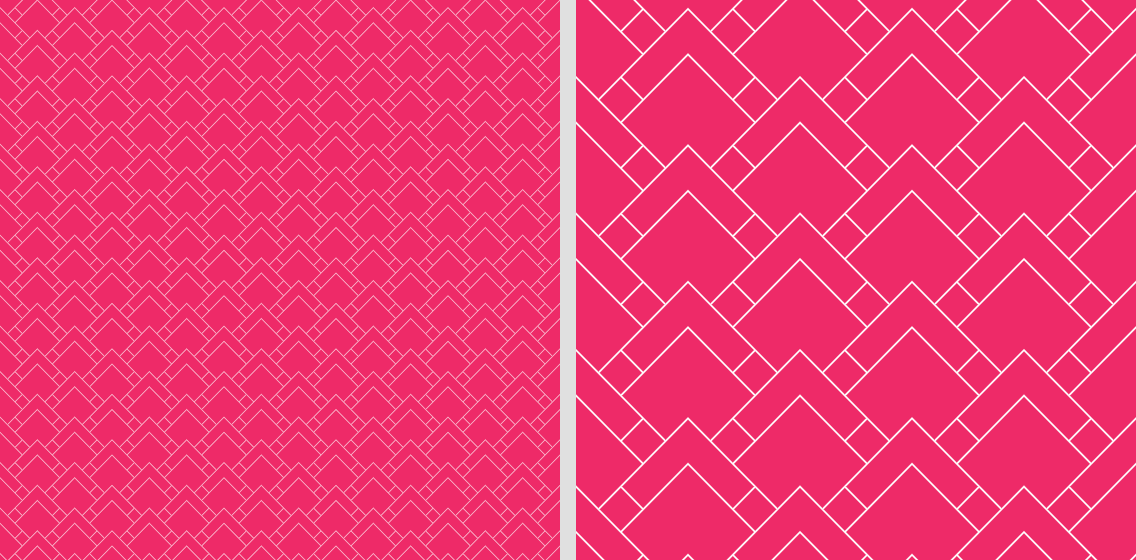
Left, the full canvas; right, a detail of the centre.
Reproduce this pattern procedurally as a WebGL 1 fragment shader.

```glsl
precision highp float;
// Overlapping outlined chevrons with small squares at their ends, white on pink.

uniform vec2 u_resolution;

const vec2 REPEATS = vec2(7.5, 12.31);   // across, down
const vec2 CELL = vec2(5.0, 3.0);        // one repeat, in band widths
const float TOP_OFFSET = 0.0137;         // first peak below the top edge
const float HALF_LINE = 0.00052;
const vec3 PINK = vec3(0.933, 0.163, 0.406);
const vec3 WHITE = vec3(1.0);

// Height of the lowest peak in a column whose chevron covers the point.
float coveringPeak(float across, float down) {
  return CELL.y * floor((down - across) / CELL.y);
}

// Distance to the lines of the visible part of one chevron, peak at the origin.
float chevronLines(vec2 p) {
  float depth = p.y - p.x;   // measured inward from the outer edge
  float along = p.y + p.x;   // measured down the arm
  float reach = 0.5 * (CELL.x + CELL.y);

  // Own outer edge, the next chevron below, and the one beside it
  float d = min(abs(depth), abs(CELL.y - depth));
  d = min(d, abs(reach - along));

  // Inner edge, and the cross bar closing the end square
  d = min(d, abs(depth - 1.0));
  float bar = max(abs(along - (reach - 1.0)), depth - 1.0);
  return min(d, bar);
}

// Distance to the lines of the frontmost chevron at a point.
float patternLines(vec2 p) {
  vec2 halfCell = 0.5 * CELL;
  float even = abs(mod(p.x + halfCell.x, CELL.x) - halfCell.x);
  float odd = halfCell.x - even;
  float evenPeak = coveringPeak(even, p.y);
  float oddPeak = coveringPeak(odd, p.y - halfCell.y) + halfCell.y;

  // Lower chevrons overlap higher ones
  vec2 local = evenPeak > oddPeak
    ? vec2(even, p.y - evenPeak)
    : vec2(odd, p.y - oddPeak);
  return chevronLines(local);
}

// Share of a pixel covered by a line, also when it is thinner than the pixel.
float lineCoverage(float d, float halfWidth, float pixel) {
  float blur = 0.72 * pixel;   // about half a pixel's diagonal
  return smoothstep(-blur, blur, d + halfWidth)
       - smoothstep(-blur, blur, d - halfWidth);
}

void main() {
  vec2 uv = gl_FragCoord.xy / u_resolution;
  vec2 scale = REPEATS * CELL;
  vec2 p = vec2(uv.x, 1.0 - uv.y - TOP_OFFSET) * scale;

  // Diagonal lines: divide by the gradient to get canvas units
  float d = patternLines(p) / length(scale);
  float pixel = 1.0 / min(u_resolution.x, u_resolution.y);
  float ink = lineCoverage(d, HALF_LINE, pixel);

  gl_FragColor = vec4(mix(PINK, WHITE, ink), 1.0);
}
```
